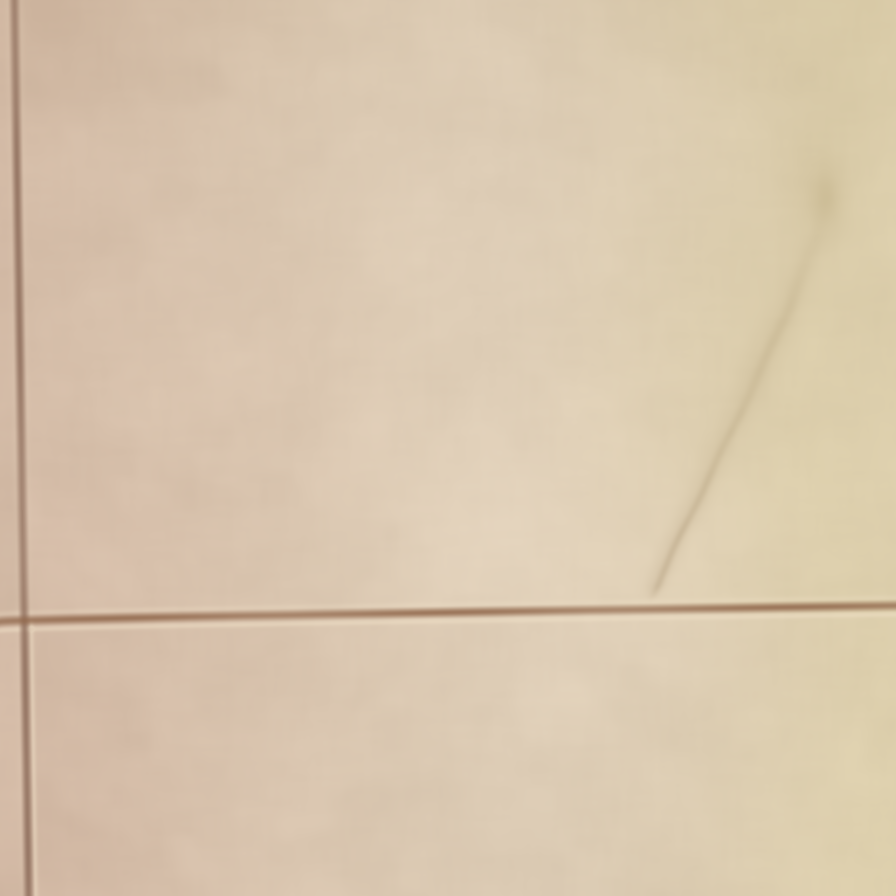
A WebGL 2 fragment shader for this texture:

```glsl
#version 300 es
precision highp float;

uniform vec2 u_resolution;
out vec4 fragColor;

vec2 hash2(vec2 cell) {
  vec2 q = vec2(dot(cell, vec2(127.1, 311.7)), dot(cell, vec2(269.5, 183.3)));
  return fract(sin(q) * 43758.5);
}

// Soft cellular noise: overlapping round blots, roughly -1 to 1
float blots(vec2 p) {
  vec2 cell = floor(p);
  float sum = 0.0, weight = 0.0;
  for (int j = -1; j <= 2; j++) {
    for (int i = -1; i <= 2; i++) {
      vec2 c = cell + vec2(i, j);
      vec2 h = hash2(c);
      vec2 d = c + 0.6 * h - p;
      float w = exp(-4.0 * dot(d, d));
      sum += w * (2.0 * fract(h.x * 17.0 + h.y * 5.0) - 1.0);
      weight += w;
    }
  }
  return sum / weight;
}

float mottling(vec2 p) {
  p += 0.02 * sin(p.yx * 11.0 + vec2(0.0, 2.0));
  return 0.3 * blots(p * vec2(4.0, 5.0)) + 0.35 * blots(p * vec2(9.0, 11.0) + 7.0)
       + 0.25 * blots(p * vec2(20.0, 24.0) + 3.0) + 0.13 * blots(p * 45.0);
}

// Fine woven grain, threads along both axes
float weave(vec2 p) {
  return blots(p * vec2(130.0, 30.0)) + blots(p * vec2(30.0, 130.0) + 5.0);
}

// Soft-edged line, widened by at least a pixel
float stroke(float d, float halfWidth, float pixel) {
  return 1.0 - smoothstep(0.0, halfWidth + pixel, abs(d));
}

float ridge(float d, float width) {
  return exp(-d * d / (width * width));
}

void main() {
  vec2 uv = gl_FragCoord.xy / u_resolution;
  float pixel = 0.5 / min(u_resolution.x, u_resolution.y);

  // Signed distances to the two slightly tilted joints
  float across = uv.x - mix(0.032, 0.016, uv.y);
  float above = uv.y - mix(0.306, 0.324, sqrt(uv.x) * 0.4 + uv.x * 0.6);
  vec2 tile = step(0.0, vec2(across, above));

  // Rosy to cream to yellowish light from left to right
  vec3 rose = vec3(0.825, 0.725, 0.645);
  vec3 cream = vec3(0.87, 0.805, 0.715);
  vec3 straw = vec3(0.865, 0.81, 0.675);
  float shift = uv.x - 0.07 * (1.0 - tile.y) + 0.05 * blots(uv * 4.0 + tile * 9.0);
  vec3 color = mix(rose, cream, smoothstep(-0.12, 0.62, shift));
  color = mix(color, straw, smoothstep(0.55, 0.95, shift));

  // Cloudy stone, different in each tile and stronger on the rosy side
  float cloud = mottling(uv + tile * vec2(3.7, 5.3));
  color += cloud * mix(1.15, 0.8, uv.x) * vec3(0.027, 0.029, 0.03);
  color += 0.0025 * weave(uv);
  color += 0.014 * ridge(length(uv - vec2(0.48, 0.48)), 0.26);
  color -= vec3(0.03, 0.034, 0.04) * smoothstep(0.75, 1.05, uv.y) * (1.0 - 0.5 * uv.x);

  // Diagonal crack, thin below, fading into a faint stain above
  float t = (uv.y - 0.325) / 0.455;
  float crackX = 0.724 + 0.2 * t + 0.07 * t * t * (1.0 - t) + 0.001 * sin(uv.y * 60.0);
  float span = smoothstep(0.0, 0.05, t) * (1.0 - smoothstep(0.6, 1.1, t));
  float side = uv.x - crackX;
  float crack = 0.5 * ridge(side, 0.005 + 0.006 * t * t)
              + 0.3 * ridge(side + 0.003, 0.011 + 0.018 * t);
  float stain = ridge(length((uv - vec2(0.922, 0.775)) * vec2(1.0, 0.5)), 0.016)
              + 0.6 * ridge(length((uv - vec2(0.91, 0.8)) * vec2(1.0, 0.65)), 0.04);
  color -= vec3(0.09, 0.1, 0.11) * crack * span * (0.9 + 0.6 * cloud);
  color -= vec3(0.042, 0.046, 0.06) * stain * (1.0 + 0.8 * cloud);

  // Pale bevels beside the joints
  float bevel = 0.45 * ridge(above - 0.009, 0.003) + 0.9 * ridge(above + 0.01, 0.003)
              + ridge(across - 0.008, 0.003) * mix(0.8, 0.12, tile.y)
              + 0.12 * ridge(across + 0.008, 0.003);
  color = mix(color, vec3(0.94, 0.88, 0.78), 0.5 * min(bevel, 1.0));

  // Dark joints, a little worn along their length
  float wear = 0.9 + 0.1 * sin(uv.x * 17.0 + 2.0 * sin(uv.y * 11.0));
  color = mix(color, vec3(0.54, 0.41, 0.34), 0.8 * wear * stroke(across, 0.0075, pixel));
  color = mix(color, vec3(0.57, 0.41, 0.3), 0.85 * wear * stroke(above, 0.0075, pixel));

  fragColor = vec4(clamp(color, 0.0, 1.0), 1.0);
}
```
